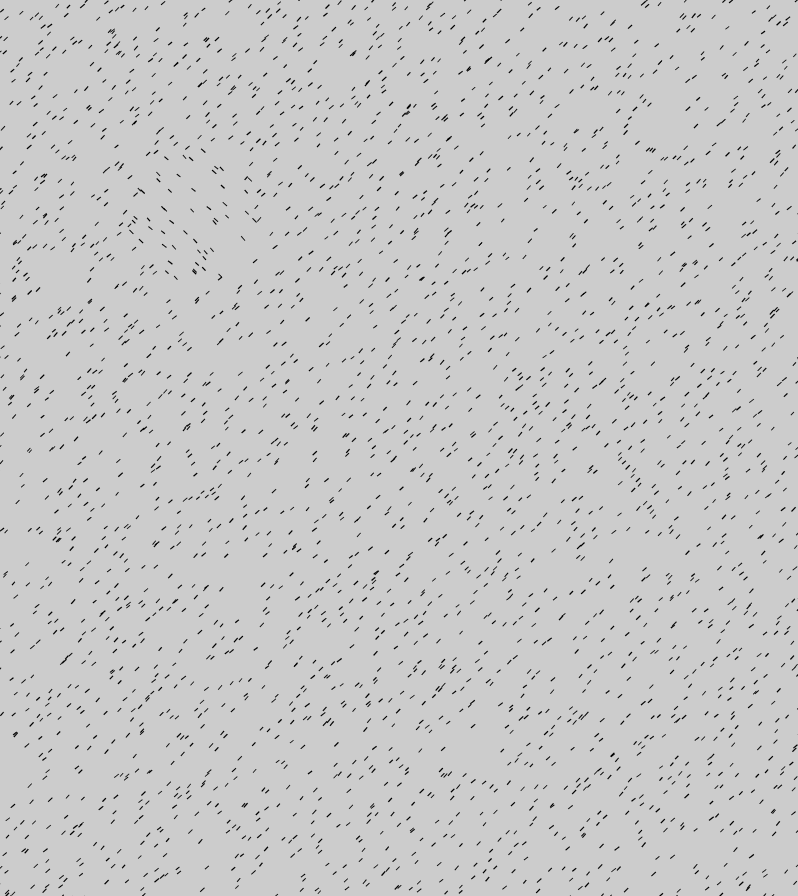
Reproduce this texture procedurally as a Shadertoy shader.

```glsl
// Sparse short black dashes, slanted up to the right, on light grey, with one counter-slanted patch.

// Lengths are fractions of the canvas height
#define CELLS 40.0
#define TRIES 4
#define DASH_CHANCE 0.50
#define DASH_LENGTH 0.0058
#define DASH_WIDTH 0.00115
#define SLANT 0.76
#define SLANT_SPREAD 0.24
#define PATCH_CENTER vec2(0.217, 0.757)
#define PATCH_RADIUS 0.072
#define PAPER vec3(0.80)
#define INK vec3(0.0)

// Three random values per lattice point, without sine
vec3 hash33(vec3 p) {
    p = fract(p * vec3(0.1031, 0.1030, 0.0973));
    p += dot(p, p.yxz + 33.33);
    return fract((p.xxy + p.yxx) * p.zyx);
}

// Pixel coverage of a centered span, also when thinner than a pixel
float spanCoverage(float x, float halfSize, float pixel) {
    float edge = (halfSize - abs(x)) / pixel + 0.5;
    return clamp(edge, 0.0, min(1.0, 2.0 * halfSize / pixel));
}

// Dash direction: mirrored inside the patch, with a ragged border
float dashAngle(vec2 center, vec2 random) {
    float angle = SLANT + (random.x - 0.5) * SLANT_SPREAD;
    float border = PATCH_RADIUS + (random.y - 0.5) * 0.02;
    return distance(center, PATCH_CENTER) < border ? -angle : angle;
}

float dashCoverage(vec2 offset, float angle, vec2 size, float pixel) {
    vec2 along = vec2(cos(angle), sin(angle));
    vec2 across = vec2(-along.y, along.x);
    return spanCoverage(dot(offset, along), 0.5 * size.x, pixel)
         * spanCoverage(dot(offset, across), 0.5 * size.y, pixel);
}

void mainImage(out vec4 fragColor, in vec2 fragCoord) {
    float pixel = 1.0 / iResolution.y;
    vec2 uv = fragCoord * pixel;
    vec2 home = floor(uv * CELLS);
    float bare = 1.0;

    // Several independent tries per cell let dashes cluster and overlap
    for (int y = -1; y <= 1; y++)
    for (int x = -1; x <= 1; x++)
    for (int i = 0; i < TRIES; i++) {
        vec2 cell = home + vec2(x, y);
        vec3 seed = vec3(cell + 17.0, float(i) * 7.0 + 3.0);
        vec3 place = hash33(seed);
        if (place.z > DASH_CHANCE) continue;

        // Each dash gets its own slant, length and thickness
        vec3 style = hash33(seed + 71.0);
        vec2 center = (cell + place.xy) / CELLS;
        float angle = dashAngle(center, style.xy);
        float thickness = mix(0.75, 1.25, fract(style.z * 7.0));
        vec2 size = vec2(DASH_LENGTH * mix(0.85, 1.15, style.z), DASH_WIDTH * thickness);
        bare *= 1.0 - dashCoverage(uv - center, angle, size, pixel);
    }

    fragColor = vec4(mix(INK, PAPER, bare), 1.0);
}
```
